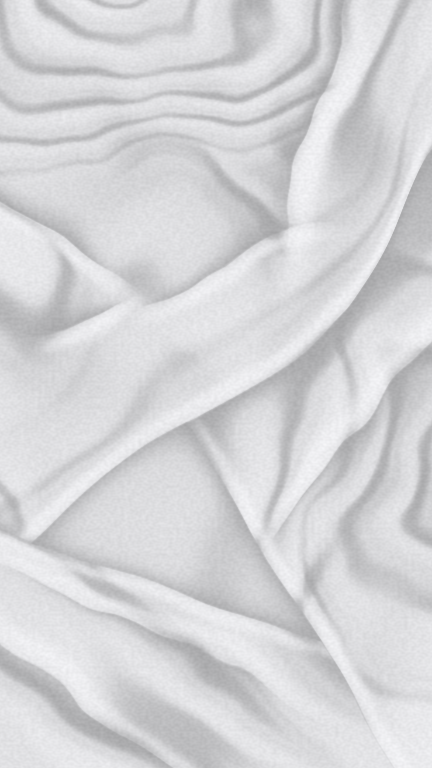
Write a Shadertoy shader that draws this texture.

```glsl
// Draped white satin: four panels of cloth meet along long creases.
// Each panel is shaded by contour bands of warped gradient noise; rings and
// bowed folds with a lit lip and a soft shadow are laid over them.

const vec3 COOL_TINT = vec3(0.996, 0.997, 1.008);
const float MID_GREY = 0.85;
const float LIGHT_RANGE = 0.10;
const float DARK_RANGE = 0.19;

vec2 gradientAt(vec2 cell) {
    float h = fract(sin(dot(cell, vec2(127.1, 311.7))) * 43758.5);
    return vec2(cos(6.2832 * h), sin(6.2832 * h));
}

float gradientNoise(vec2 p) {
    vec2 i = floor(p), f = p - i;
    vec2 u = f * f * f * (f * (f * 6.0 - 15.0) + 10.0);
    vec2 e = vec2(0.0, 1.0);
    float low = mix(dot(gradientAt(i), f), dot(gradientAt(i + e.yx), f - e.yx), u.x);
    float high = mix(dot(gradientAt(i + e.xy), f - e.xy), dot(gradientAt(i + e.yy), f - e.yy), u.x);
    return mix(low, high, u.y);
}

vec2 drift(vec2 p, float scale) {
    return vec2(gradientNoise(p * scale), gradientNoise(p * scale + 9.4));
}

float bump(float d, float width) {
    return exp(-d * d / (width * width));
}

// Glossy response to a band phase: broad light with narrower glints
float gloss(float phase) {
    return 0.6 * sin(phase) + 0.3 * sin(2.0 * phase + 0.6) + 0.12 * sin(3.0 * phase + 1.9);
}

// Wandering bands of noise that run along one direction
float satin(vec2 p, float angle, float stretch, float scale, float bands, float seed) {
    float c = cos(angle), s = sin(angle);
    vec2 q = vec2((c * p.x + s * p.y) / stretch, c * p.y - s * p.x) * scale + seed;
    float height = gradientNoise(q + 0.7 * drift(q + 7.3, 0.9));
    float strength = 0.9 + 0.8 * gradientNoise(q * 0.8 + 43.1);
    return strength * gloss(bands * height + 2.5 * q.y) + 0.7 * gradientNoise(q * 0.7 + 31.7);
}

// Rippled oval rings that fade out at a given reach
float rings(vec2 p, vec2 center, vec2 squash, float frequency, float reach) {
    float wobble = gradientNoise(p * 3.1 + center) + 0.35 * gradientNoise(p * 6.3);
    float r = length((p - center) * squash) + 0.16 * wobble;
    float strength = 0.85 + 0.9 * gradientNoise(p * 4.0 + 11.0);
    return strength * gloss(r * frequency) * (1.0 - smoothstep(0.6 * reach, reach, r));
}

// Lit lip on the positive side of an edge, cast shadow on the other
float lip(float d, float width) {
    float shade = -1.3 * exp(-abs(d) / (1.2 * width));
    return mix(shade, bump(d - width, 0.7 * width), smoothstep(-0.004, 0.004, d));
}

// Bowed fold from a to b, lit on its left, tapering at both ends
float fold(vec2 p, vec2 a, vec2 b, float bow, float width) {
    vec2 along = normalize(b - a);
    float t = dot(p - a, along) / distance(a, b);
    float d = dot(p - a, vec2(-along.y, along.x)) - bow * 4.0 * t * (1.0 - t);
    float taper = smoothstep(0.0, 0.35, t) * (1.0 - smoothstep(0.6, 1.0, t));
    return taper * lip(d, width);
}

float side(float d) {
    return smoothstep(-0.004, 0.004, d);
}

float upperPanel(vec2 p, float rise) {
    float right = smoothstep(-0.03, 0.04, p.x - 0.70 - 0.27 * (p.y - 1.37));
    float top = smoothstep(1.32, 1.52, p.y) * (1.0 - right);
    float left = satin(p, -0.65, 1.5, 3.1, 10.0, 3.0);
    float steep = satin(p, 1.15, 3.0, 3.8, 9.0, 8.0);
    float tone = mix(left, steep, right) * (1.0 - 0.75 * top);
    tone += top * rings(p, vec2(0.28, 1.86), vec2(0.8, 1.35), 72.0, 0.85);
    // Soft rolls running beside the diagonal crease
    float roll = 0.75 * exp(-max(rise, 0.0) * 8.0);
    tone = mix(tone, gloss(rise * 52.0 + 4.0 * gradientNoise(p * 3.3) - 0.3), roll);
    tone += fold(p, vec2(0.40, 1.08), vec2(-0.20, 1.55), 0.04, 0.024);
    tone += fold(p, vec2(0.88, 1.96), vec2(0.64, 1.06), -0.02, 0.032);
    tone += fold(p, vec2(0.82, 1.25), vec2(0.30, 1.01), -0.045, 0.022);
    tone += fold(p, vec2(0.36, 1.10), vec2(0.06, 0.99), 0.02, 0.02);
    return tone;
}

float rightPanel(vec2 p) {
    float around = 1.0 - smoothstep(0.25, 0.5, length((p - vec2(1.04, 0.66)) * vec2(1.4, 0.8)));
    float tone = satin(p, 1.0, 2.6, 3.2, 9.0, 14.0) * (1.0 - 0.7 * around);
    tone += rings(p, vec2(1.04, 0.66), vec2(1.5, 0.8), 42.0, 0.55);
    return tone + fold(p, vec2(0.56, 0.43), vec2(1.20, 1.20), 0.03, 0.028);
}

float lowerPanel(vec2 p) {
    float tone = satin(p, -0.6, 5.0, 5.2, 8.0, 21.0);
    tone += 0.8 * fold(p, vec2(-0.20, 0.53), vec2(0.85, 0.06), 0.03, 0.026);
    return tone + 0.8 * fold(p, vec2(-0.20, 0.42), vec2(0.60, -0.18), 0.03, 0.03);
}

void mainImage(out vec4 fragColor, in vec2 fragCoord) {
    vec2 p = fragCoord / iResolution.x;
    vec2 sway = p + 0.02 * drift(p, 4.0);
    vec2 loose = p + 0.06 * drift(p + 5.0, 3.2) + 0.015 * drift(p, 9.0);

    // Signed distances to the three long creases
    float ridge = 0.45 + 0.9 * sway.x - 0.12 * smoothstep(0.3, 0.7, sway.x) + 0.2 * smoothstep(0.8, 1.0, sway.x);
    float rise = 0.73 * (sway.y - ridge);
    float east = 0.86 * (sway.x - 0.92 + 0.6 * sway.y);
    float south = 0.94 * (0.55 - 0.35 * sway.x - sway.y);

    // Panels and the lips where they overlap
    float middle = 0.1 + 0.4 * satin(loose, 0.7, 1.6, 2.0, 5.0, 27.0);
    float isLow = side(south) * (1.0 - side(east));
    float below = mix(middle, rightPanel(loose), side(east)) + 0.85 * lip(east, 0.02);
    float tone = mix(below, upperPanel(loose, rise), side(rise)) + 0.85 * lip(rise, 0.021);
    tone = mix(tone, lowerPanel(loose), isLow) + 0.8 * lip(south, 0.02) * (1.0 - side(east));

    // Satin response, then the fine weave
    float grey = MID_GREY + tanh(tone) * mix(DARK_RANGE, LIGHT_RANGE, smoothstep(-0.2, 0.2, tone));
    grey += 0.036 * gradientNoise(p * vec2(125.0, 165.0)) + 0.022 * gradientNoise(p * 70.0);
    fragColor = vec4(clamp(grey * COOL_TINT, 0.0, 0.97), 1.0);
}
```
